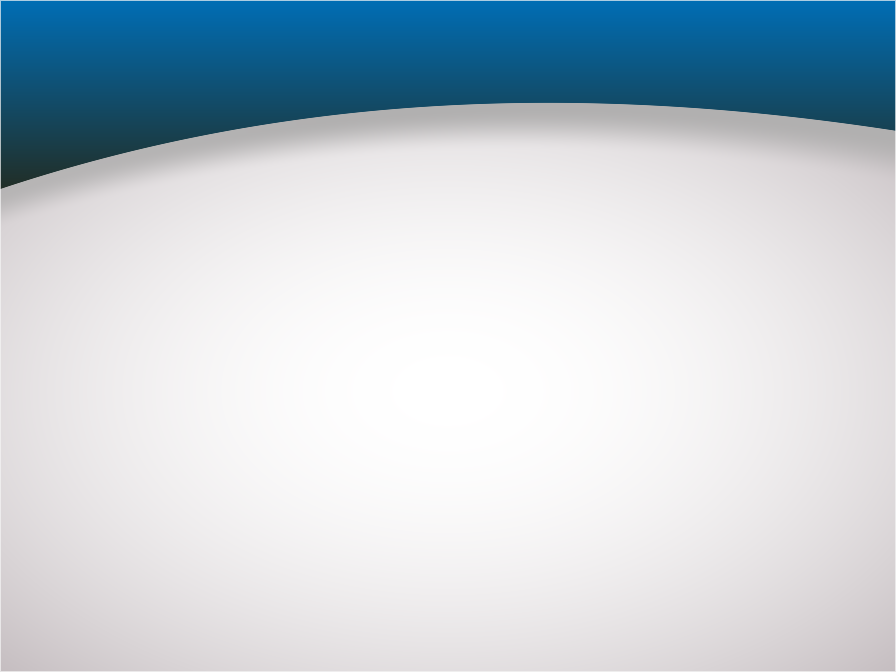
Reproduce this background procedurally as a Shadertoy shader.

```glsl
const float ASPECT = 4.0 / 3.0;
const vec3 SKY_TOP = vec3(0.0, 0.43, 0.71);
const vec3 SKY_LOW = vec3(0.13, 0.18, 0.15);
const vec3 SHADOW_GRAY = vec3(0.695, 0.69, 0.69);
const vec3 PANEL_FALLOFF = vec3(0.115, 0.130, 0.124);

// Height of the panel's skewed arch at a horizontal position
float archHeight(float x, vec2 peak) {
    float d = peak.x - x;
    return peak.y - d * d * (0.170 + 0.028 * d);
}

// Slope of the arch, used to turn vertical gaps into distances
float archSlope(float x, vec2 peak) {
    float d = peak.x - x;
    return d * (0.340 + 0.084 * d);
}

// Vertical blend from a top colour to a low colour
vec3 skyGradient(float y, float lowY, vec3 top, vec3 low) {
    return mix(top, low, clamp((1.0 - y) / (1.0 - lowY), 0.0, 1.0));
}

// White elliptical glow darkening towards the corners
vec3 panelGlow(vec2 p, vec2 center, vec2 radius, vec3 falloff) {
    vec2 q = (p - center) / radius;
    return 1.0 - falloff * dot(q, q);
}

// Soft shade hugging the underside of the arch
float archShadow(float depth, float reach) {
    return 1.0 - smoothstep(0.12 * reach, reach, depth);
}

// Coverage of a thin frame around the canvas
float frameMask(vec2 p, vec2 size, float width, float pixel) {
    vec2 gap = min(p, size - p);
    return 1.0 - smoothstep(width - 0.5 * pixel, width + 0.5 * pixel, min(gap.x, gap.y));
}

void mainImage(out vec4 fragColor, in vec2 fragCoord) {
    vec2 size = vec2(ASPECT, 1.0);
    vec2 uv = fragCoord / iResolution.xy;
    vec2 p = uv * size;
    float pixel = 1.0 / iResolution.y;

    // Signed distance below the arch
    vec2 peak = vec2(0.816, 0.847);
    float depth = archHeight(p.x, peak) - p.y;
    float slope = archSlope(p.x, peak);
    float edge = depth * inversesqrt(1.0 + slope * slope);

    // Blue band
    vec3 sky = skyGradient(p.y, 0.719, SKY_TOP, SKY_LOW);

    // Glowing panel with its upper shadow
    vec3 panel = panelGlow(p, vec2(0.667, 0.418), vec2(0.667, 0.418), PANEL_FALLOFF);
    float shadow = archShadow(depth, mix(0.060, 0.080, uv.x));
    panel = mix(panel, SHADOW_GRAY, shadow * mix(0.85, 1.0, smoothstep(0.0, 0.4, uv.x)));

    // Composite with the pale frame
    vec3 color = mix(sky, panel, smoothstep(-0.5 * pixel, 0.5 * pixel, edge));
    color = mix(color, vec3(0.96), 0.7 * frameMask(p, size, 0.0015, pixel));
    fragColor = vec4(color, 1.0);
}
```
